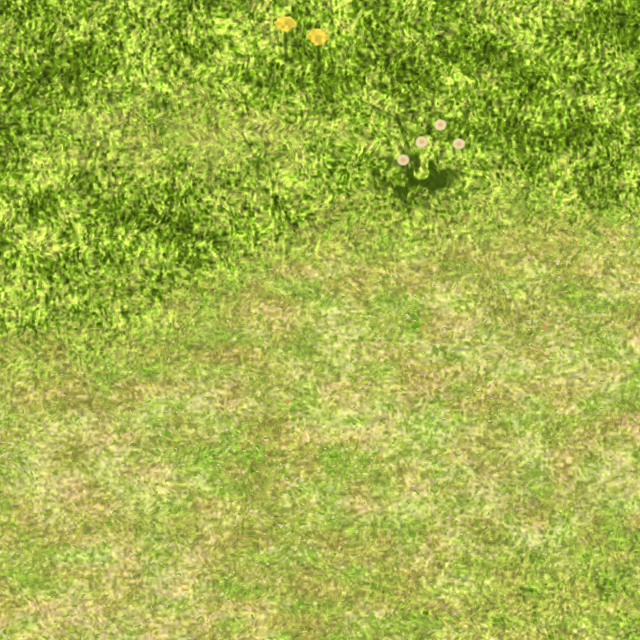
Give the GLSL for this texture, as a three.js fragment shader.

```glsl
varying vec2 vUv;

const vec3 DEEP_GREEN = vec3(0.37, 0.49, 0.09);
const vec3 GREEN = vec3(0.50, 0.64, 0.17);
const vec3 FRESH = vec3(0.67, 0.75, 0.30);
const vec3 OLIVE = vec3(0.65, 0.68, 0.29);
const vec3 STRAW = vec3(0.75, 0.77, 0.40);
const vec3 PALE = vec3(0.81, 0.78, 0.49);
const vec3 SHADE = vec3(0.20, 0.29, 0.05);
const vec3 CHAFF = vec3(0.90, 0.89, 0.70);
const vec3 RUST = vec3(0.83, 0.57, 0.32);
const vec3 CLOVER = vec3(0.42, 0.62, 0.17);
const vec3 YELLOW = vec3(0.96, 0.85, 0.30);
const vec3 PETAL = vec3(0.97, 0.87, 0.74);
const vec3 HEART = vec3(0.90, 0.70, 0.32);

const float LUSH_LEVEL = 0.24;      // ramp position of lush grass
const float DRY_LEVEL = 0.70;       // ramp position of dry grass
const float LUSH_CONTRAST = 1.25;
const float DRY_CONTRAST = 0.62;
const float BLADES = 210.0;         // blades across the canvas
const float SOFT = 0.002;           // edge softness
const vec2 PLANT = vec2(0.65, 0.735);
const vec2 DANDELION = vec2(0.445, 0.963);

float hash(vec2 p) {
  vec3 q = fract(p.xyx * 0.1031);
  q += dot(q, q.yzx + 33.33);
  return fract((q.x + q.y) * q.z);
}

float noise(vec2 p) {
  vec2 i = floor(p), f = fract(p);
  f = f * f * (3.0 - 2.0 * f);
  return mix(mix(hash(i), hash(i + vec2(1, 0)), f.x),
             mix(hash(i + vec2(0, 1)), hash(i + vec2(1, 1)), f.x), f.y);
}

// Layered noise centred on zero
float fbm(vec2 p) {
  float sum = 0.0, amp = 0.5;
  for (int i = 0; i < 4; i++) {
    sum += amp * (noise(p) - 0.5);
    p = p * 2.03 + 17.3;
    amp *= 0.55;
  }
  return sum;
}

// Fine turf grain: upright blades when lush, flattened when dry
float grain(vec2 uv, float dry, float seed) {
  vec2 p = uv + 0.006 * vec2(noise(uv * 45.0 + seed), noise(uv * 40.0 - seed));
  p.x += 0.004 * sin(p.y * 60.0 + 9.0 * noise(uv * 12.0 + seed));
  float upright = noise(p * BLADES * vec2(1.0, 0.52) + seed);
  float flat_ = noise(p * BLADES * vec2(0.5, 0.95) + seed * 2.0);
  float fine = noise(p * BLADES * 1.15 + seed * 3.0);
  return mix(upright, flat_, 0.25 + 0.35 * dry) * 0.65 + fine * 0.45 - 0.55;
}

// Scattered small irregular flecks, one candidate per cell
float flecks(vec2 uv, float cells, float share, float seed) {
  vec2 p = uv * cells + 0.5 * vec2(noise(uv * 150.0), noise(uv * 150.0 + 50.0));
  vec2 id = floor(p) + seed;
  vec2 centre = 0.3 + 0.4 * vec2(hash(id + 3.1), hash(id + 7.7));
  vec2 d = (fract(p) - centre) * vec2(0.8, 1.2);
  float size = mix(0.15, 0.3, hash(id + 5.3));
  return step(hash(id), share) * (1.0 - smoothstep(size * 0.4, size, length(d)));
}

float disc(vec2 p, vec2 radius) {
  float d = (length(p / radius) - 1.0) * radius.y;
  return 1.0 - smoothstep(-SOFT, SOFT, d);
}

float stroke(vec2 p, vec2 a, vec2 b, float width) {
  vec2 ab = b - a;
  float d = length(p - a - ab * clamp(dot(p - a, ab) / dot(ab, ab), 0.0, 1.0));
  return 1.0 - smoothstep(width - SOFT, width + SOFT, d);
}

vec3 turfRamp(float t) {
  vec3 c = mix(DEEP_GREEN, GREEN, smoothstep(0.05, 0.20, t));
  c = mix(c, FRESH, smoothstep(0.20, 0.40, t));
  c = mix(c, OLIVE, smoothstep(0.42, 0.57, t));
  c = mix(c, STRAW, smoothstep(0.60, 0.78, t));
  return mix(c, PALE, smoothstep(0.78, 0.96, t));
}

void main() {
  vec2 uv = vUv;

  // Lush above, dry below, with ragged patches
  float patches = fbm(uv * vec2(5.0, 8.0) + 4.0);
  float tufts = fbm(uv * vec2(17.0, 24.0) + 31.0);
  float edge = mix(0.49, 0.65, smoothstep(0.2, 0.55, uv.x));
  float dry = 1.0 - smoothstep(edge - 0.12, edge + 0.10, uv.y + 0.3 * patches + 0.12 * tufts);
  dry = max(dry, 0.6 * disc((uv - vec2(0.3, 0.79)) * 0.02, vec2(0.003, 0.0008)));
  dry *= 1.0 - 0.4 * smoothstep(0.45, 0.1, length((uv - vec2(0.9, 0.02)) * vec2(1.0, 2.2)));

  // Turf colour and light
  float t = mix(LUSH_LEVEL, DRY_LEVEL, dry) + 0.35 * patches + 0.55 * tufts;
  t += 0.95 * grain(uv, dry, 11.0);
  vec3 col = turfRamp(t);
  float light = grain(uv, dry, 47.0) + 0.3 * tufts;
  col *= 1.0 + light * mix(LUSH_CONTRAST, DRY_CONTRAST, dry);
  col += dry * vec3(0.10, -0.05, 0.05) * (noise(uv * vec2(25.0, 38.0)) - 0.5);

  // Chaff, rust and clover flecks gather in clusters
  float cluster = smoothstep(0.4, 0.8, noise(uv * vec2(9.0, 14.0) + 8.0));
  col = mix(col, CHAFF, 0.7 * flecks(uv, 85.0, 0.05 + 0.25 * cluster, 10.0) * (0.3 + 0.7 * dry));
  col = mix(col, RUST, 0.65 * flecks(uv, 70.0, 0.015 + 0.06 * cluster, 90.0) * dry);
  col = mix(col, CLOVER, 0.7 * flecks(uv, 62.0, 0.22, 200.0) * dry);

  // Dark leafy plant with leaning stems
  vec2 q = uv - PLANT;
  float leaves = smoothstep(0.0, 0.5, 1.0 - length((q + vec2(0.0, 0.01)) / vec2(0.085, 0.05)));
  leaves *= smoothstep(0.35, 0.65, noise(uv * vec2(95.0, 70.0)));
  float stems = stroke(q, vec2(0.0), vec2(-0.03, 0.085), 0.003);
  stems = max(stems, 0.7 * stroke(q, vec2(-0.02, 0.075), vec2(-0.09, 0.11), 0.002));
  col = mix(col, SHADE, 0.85 * max(leaves, stems * (0.5 + 0.5 * noise(uv * 130.0))));

  // Daisies around the plant
  for (int i = 0; i < 4; i++) {
    float k = float(i), rise = sin(k * 0.8);
    vec2 p = q - vec2(-0.02 + 0.029 * k, 0.015 + 0.055 * rise * rise);
    col = mix(col, PETAL, 0.92 * disc(p, vec2(0.0095, 0.0085)));
    col = mix(col, HEART, 0.8 * disc(p, vec2(0.0035, 0.003)));
  }

  // Dandelions on short stems
  for (int i = 0; i < 2; i++) {
    vec2 p = uv - DANDELION - float(i) * vec2(0.052, -0.02);
    col = mix(col, SHADE, 0.6 * stroke(p, vec2(0.0), vec2(0.002, -0.06), 0.0025));
    float ragged = 0.75 + 0.5 * noise(uv * 170.0);
    float bloom = disc(p, vec2(0.016, 0.012) * ragged);
    col = mix(col, YELLOW * (0.8 + 0.35 * noise(uv * 190.0 + 6.0)), bloom);
  }

  gl_FragColor = vec4(clamp(col, 0.0, 1.0), 1.0);
}
```
